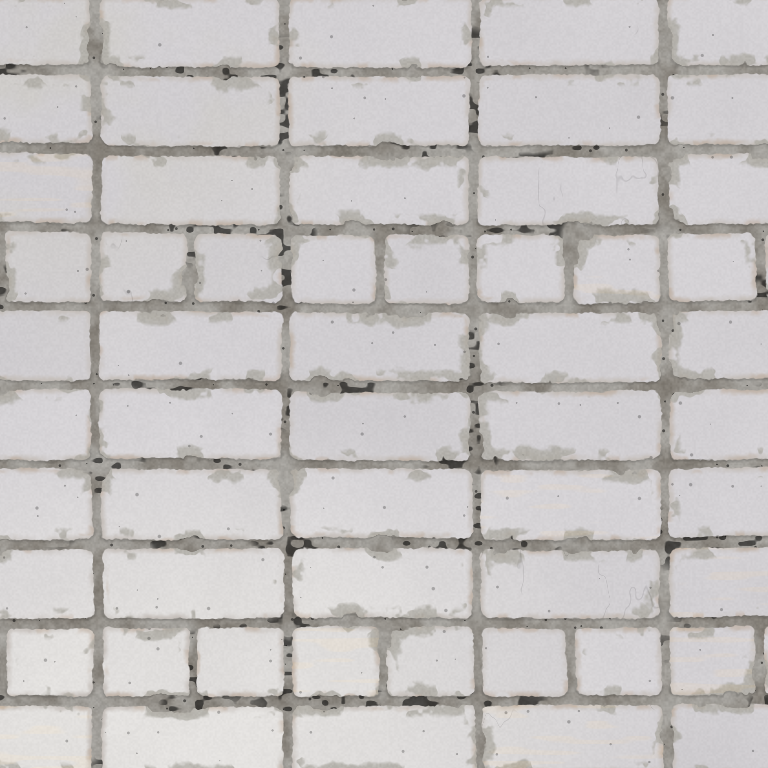
A WebGL 1 fragment shader for this texture:

```glsl
precision highp float;

uniform vec2 u_resolution;

float hash(vec2 p) {
  vec3 q = fract(p.xyx * 0.1031);
  q += dot(q, q.yzx + 33.33);
  return fract((q.x + q.y) * q.z);
}

float noise(vec2 p) {
  vec2 i = floor(p), f = fract(p);
  f = f * f * (3.0 - 2.0 * f);
  return mix(mix(hash(i), hash(i + vec2(1.0, 0.0)), f.x),
             mix(hash(i + vec2(0.0, 1.0)), hash(i + 1.0), f.x), f.y);
}

float fbm(vec2 p) {
  float sum = 0.0, amp = 0.5;
  for (int i = 0; i < 4; i++) {
    sum += amp * noise(p);
    p = p * 2.03 + 17.7;
    amp *= 0.5;
  }
  return sum / 0.9375;
}

float roundedBox(vec2 p, vec2 halfSize, float radius) {
  vec2 q = abs(p) - halfSize + radius;
  return length(max(q, 0.0)) + min(max(q.x, q.y), 0.0) - radius;
}

// Sparse round pits, one candidate per grid cell
float pits(vec2 p, float density) {
  vec2 cell = floor(p);
  vec2 center = 0.3 + 0.4 * vec2(hash(cell + 3.1), hash(cell + 8.7));
  float radius = mix(0.08, 0.24, hash(cell + 5.3));
  float spot = 1.0 - smoothstep(radius * 0.4, radius, length(fract(p) - center));
  return spot * step(hash(cell + 21.0), density);
}

void main() {
  vec2 uv = gl_FragCoord.xy / u_resolution;
  float aa = max(0.0009, 0.8 / min(u_resolution.x, u_resolution.y));

  // Slightly crooked courses; every fifth one is laid in half bricks
  vec2 wall = uv + 0.006 * (vec2(noise(uv * 5.0 + 40.0), noise(uv * 4.0 + 9.0)) - 0.5);
  wall.x += 0.005 * (uv.y - 0.5);
  wall -= vec2(0.1263, 0.0872);
  vec2 size = vec2(0.2466, 0.1026);
  float row = floor(wall.y / size.y);
  if (mod(row + 0.5, 5.0) < 1.0) size.x *= 0.5;
  vec2 id = vec2(floor(wall.x / size.x), row);
  vec2 seed = id + 50.0;
  vec2 local = wall - (id + 0.5) * size;

  // Brick outline with individual size, ragged edges and broken corners
  vec2 jitter = vec2(hash(seed), hash(seed + 13.0)) - 0.5;
  vec2 halfSize = size * 0.5 - vec2(0.0058, 0.0064) + 0.0014 * jitter.yx;
  float d = roundedBox(local - 0.002 * jitter, halfSize, mix(0.006, 0.012, hash(seed + 31.0)));
  d += 0.0045 * (fbm(uv * 65.0) - 0.5) + 0.0018 * (noise(uv * 260.0) - 0.5);
  float chipField = fbm(uv * 24.0 + 70.0);
  d += 0.006 * smoothstep(0.64, 0.78, chipField);
  float brick = 1.0 - smoothstep(-aa, aa, d);

  float grain = noise(uv * 420.0) - 0.5;
  float mottle = fbm(uv * 30.0 + 5.0);
  float patches = fbm(uv * 9.0 + 33.0);

  // Mortar: sandy, shaded under bricks, with dark gaps
  vec3 mortar = mix(vec3(0.51, 0.49, 0.46), vec3(0.65, 0.64, 0.62), smoothstep(0.15, 0.75, mottle));
  mortar += 0.05 * grain + 0.05 * (noise(uv * 190.0) - 0.5);
  float underside = 1.0 - smoothstep(-0.45, -0.2, local.y / size.y);
  mortar *= 1.0 - 0.16 * underside * (1.0 - smoothstep(0.0, 0.005, d));
  float gap = smoothstep(0.62, 0.76, noise(uv * vec2(85.0, 130.0)));
  mortar *= 1.0 - 0.55 * gap * smoothstep(0.58, 0.7, noise(uv * 13.0 + 61.0));
  mortar *= 1.0 - 0.5 * pits(uv * 85.0, 0.09);

  // Brick face: cool grey, bleached towards the lower left
  float bleach = 1.0 - smoothstep(0.1, 0.55, length((uv - vec2(0.27, 0.05)) * vec2(0.8, 1.2)));
  bleach = clamp(bleach + 0.35 * (hash(seed + 7.0) - 0.5) * bleach, 0.0, 1.0);
  vec3 face = mix(vec3(0.822, 0.812, 0.824), vec3(0.885, 0.877, 0.868), bleach);
  float dingy = (1.0 - smoothstep(0.1, 0.5, length(uv - vec2(0.08, 0.95))));
  face = mix(face, vec3(0.80, 0.79, 0.77), 0.7 * dingy * smoothstep(0.3, 0.6, patches));
  face += 0.02 * (hash(seed + 19.0) - 0.5) + 0.03 * (patches - 0.5) + 0.028 * grain;

  // Worn rim with faint rust, and grey chips near the edge
  float rim = smoothstep(-0.009, 0.0, d);
  face = mix(face, vec3(0.77, 0.745, 0.725), rim * smoothstep(0.2, 0.7, mottle));
  float rust = smoothstep(0.6, 0.78, noise(uv * 55.0 + 24.0));
  face = mix(face, vec3(0.73, 0.65, 0.58), 0.45 * rim * rust);
  float chip = smoothstep(0.57, 0.62, chipField) * smoothstep(-0.016, -0.009, d);
  face = mix(face, vec3(0.67, 0.66, 0.63) + 0.05 * grain, 0.75 * chip);

  // Pits, hairline cracks and pale scuffs on a few bricks
  face *= 1.0 - 0.25 * pits(uv * 75.0 + 11.0, 0.035);
  float crack = 1.0 - smoothstep(0.0, 0.009, abs(fbm(uv * vec2(15.0, 8.0) + 90.0) - 0.5));
  float cracked = step(0.82, hash(seed + 43.0)) * smoothstep(0.5, 0.65, noise(uv * 20.0));
  face -= 0.07 * crack * cracked;
  float scuff = smoothstep(0.66, 0.8, noise(vec2(uv.x * 18.0, uv.y * 150.0)));
  face += vec3(0.02, 0.005, -0.02) * scuff * step(0.8, hash(seed + 57.0));

  gl_FragColor = vec4(clamp(mix(mortar, face, brick), 0.0, 1.0), 1.0);
}
```
